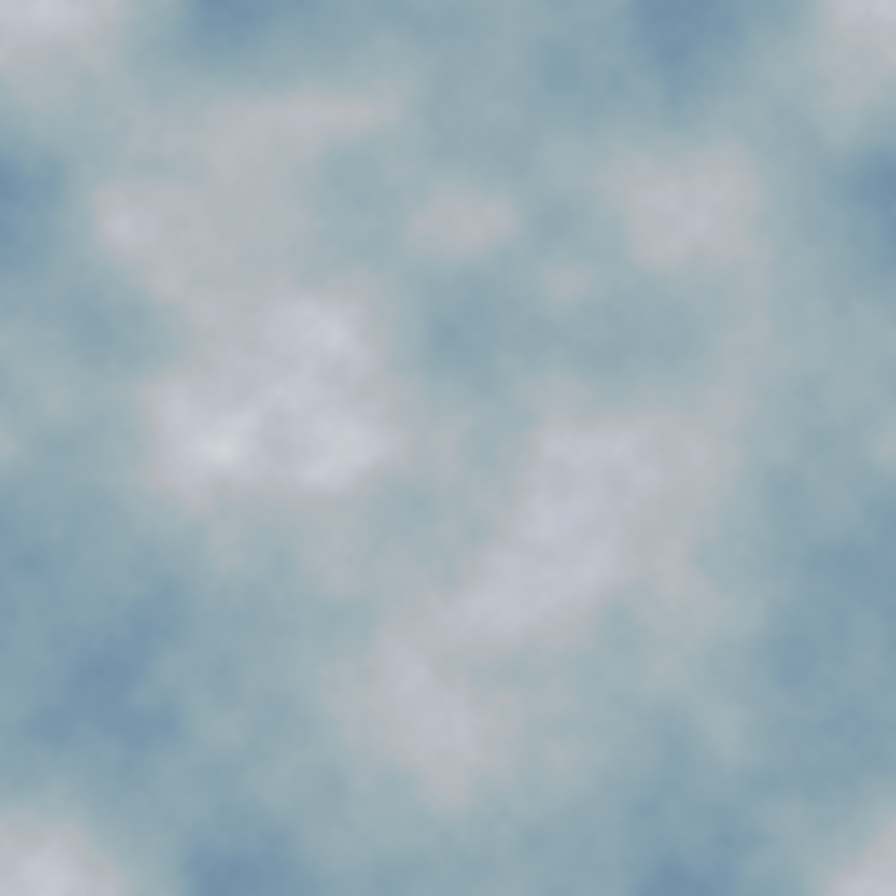
Give the GLSL for this texture, as a Shadertoy shader.

```glsl
// Soft overcast sky: hazy blue hollows, grey veils and pale cloud tops.
// Tiling value noise is summed over octaves, scaled to unit deviation
// and coloured by a ramp running from slate blue to off-white.

#define GRID 4.0        // coarsest cells across the canvas
#define OCTAVES 6
#define GAIN 0.5        // strength of each finer octave
#define DEVIATION 0.248 // standard deviation of the summed noise
#define SEED 7.0

const vec3 SLATE    = vec3(0.450, 0.570, 0.660);
const vec3 BLUE     = vec3(0.495, 0.608, 0.678);
const vec3 HAZE     = vec3(0.555, 0.650, 0.692);
const vec3 TEAL     = vec3(0.615, 0.692, 0.714);
const vec3 GREY     = vec3(0.700, 0.720, 0.740);
const vec3 LAVENDER = vec3(0.735, 0.755, 0.793);
const vec3 WHITE    = vec3(0.820, 0.840, 0.850);

float hash(vec2 cell, float seed) {
    return fract(sin(dot(cell, vec2(127.1, 311.7)) + seed * 74.7) * 43758.5453);
}

// Rank of a coarse cell among all others: random order, even spread of values
float rankedValue(vec2 cell) {
    float own = hash(cell, SEED);
    float rank = 0.5;
    for (float y = 0.0; y < GRID; y++) {
        for (float x = 0.0; x < GRID; x++) {
            if (hash(vec2(x, y), SEED) < own) rank += 1.0;
        }
    }
    return rank / (GRID * GRID);
}

float cellValue(vec2 cell, float period, int octave) {
    cell = mod(cell, period);
    return octave == 0 ? rankedValue(cell) : hash(cell, SEED + float(octave));
}

// Smoothly interpolated lattice noise that wraps at the canvas edges
float tiledNoise(vec2 uv, float period, int octave) {
    vec2 p = uv * period;
    vec2 cell = floor(p);
    vec2 f = fract(p);
    f = f * f * (3.0 - 2.0 * f);
    float low = mix(cellValue(cell, period, octave),
                    cellValue(cell + vec2(1.0, 0.0), period, octave), f.x);
    float high = mix(cellValue(cell + vec2(0.0, 1.0), period, octave),
                     cellValue(cell + vec2(1.0, 1.0), period, octave), f.x);
    return mix(low, high, f.y);
}

// Cloud density in standard deviations around zero
float cloudDensity(vec2 uv) {
    float sum = 0.0;
    float strength = 1.0;
    float period = GRID;
    for (int i = 0; i < OCTAVES; i++) {
        sum += strength * (tiledNoise(uv, period, i) - 0.5);
        strength *= GAIN;
        period *= 2.0;
    }
    return sum / DEVIATION;
}

float ramp(float from, float to, float x) {
    return clamp((x - from) / (to - from), 0.0, 1.0);
}

vec3 skyColor(float density) {
    vec3 color = mix(SLATE, BLUE, ramp(-2.3, -1.7, density));
    color = mix(color, HAZE, ramp(-1.7, -0.95, density));
    color = mix(color, TEAL, ramp(-0.95, -0.1, density));
    color = mix(color, GREY, ramp(-0.1, 0.75, density));
    color = mix(color, LAVENDER, ramp(0.75, 1.3, density));
    return mix(color, WHITE, ramp(1.3, 2.2, density));
}

void mainImage(out vec4 fragColor, in vec2 fragCoord) {
    vec2 uv = fragCoord / iResolution.xy;
    fragColor = vec4(skyColor(cloudDensity(uv)), 1.0);
}
```
